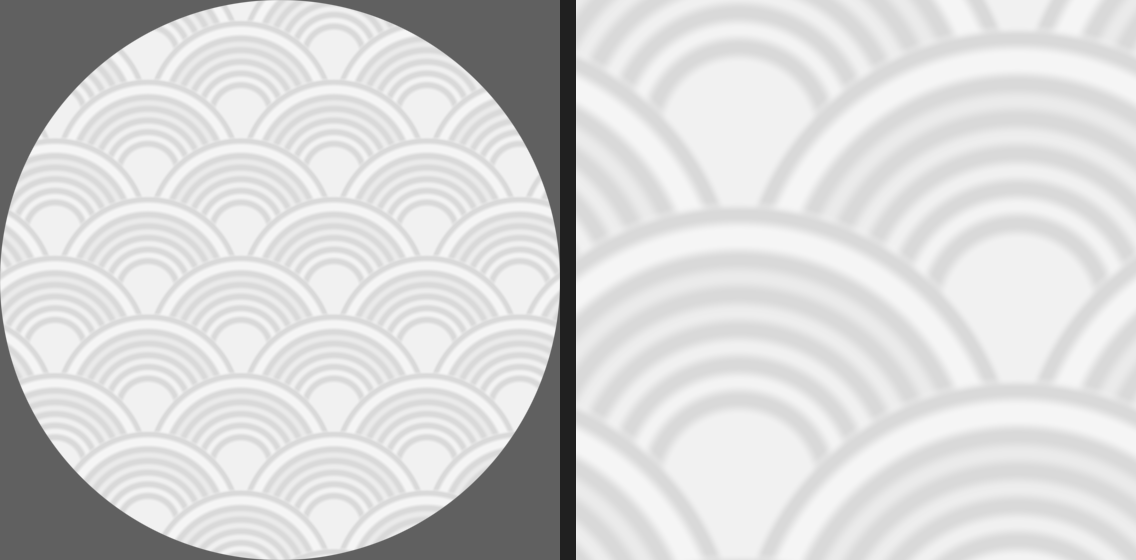
Left, the full canvas; right, a detail of the centre.
Reproduce this pattern procedurally as a three.js fragment shader.

```glsl
// Overlapping fish-scale waves of concentric rings, inside a round disc on grey.
// Rows of circles are painted from the highest to the lowest, each shifted
// half a period, so every scale covers the feet of the ones above it.
varying vec2 vUv;

const vec3 BACKDROP = vec3(0.378);
const float LINE_TONE = 0.85;
const float CORE_TONE = 0.945;
const float RIM_TONE = 0.96;
const float INNER_BAND_TONE = 0.955;
const float OUTER_BAND_TONE = 0.915;

const vec2 ORIGIN = vec2(0.4303, 0.3759); // centre of one scale in row 0
const float PERIOD = 0.332;               // between scales of one row
const float ROW_STEP = 0.1048;            // between staggered rows
const float SCALE_RADIUS = 0.1632;
const float CORE_RADIUS = 0.053;
const float RING_GAP = 0.0208;
const float LAST_RING = 4.0;              // rings 0 to 4, then the rim line
const float LINE_CORE = 0.0013;           // half width at full tone
const float LINE_FADE = 0.0095;           // half width where the line ends
const float DISC_RADIUS = 0.5;
const float DISC_SOFT = 0.0015;
const int ROWS = 4;

// Tone of one scale at distance d from its centre
float scaleTone(float d) {
  float lastRadius = CORE_RADIUS + LAST_RING * RING_GAP;
  float ring = clamp(floor((d - CORE_RADIUS) / RING_GAP + 0.5), 0.0, LAST_RING);
  float toLine = min(abs(d - CORE_RADIUS - ring * RING_GAP), abs(d - SCALE_RADIUS));

  // Fills change only underneath the dark lines
  float fill = mix(INNER_BAND_TONE, OUTER_BAND_TONE,
                   smoothstep(CORE_RADIUS, lastRadius, d));
  fill = mix(CORE_TONE, fill, step(CORE_RADIUS, d));
  fill = mix(fill, RIM_TONE, step(lastRadius, d));
  return mix(LINE_TONE, fill, smoothstep(LINE_CORE, LINE_FADE, toLine));
}

// Distance to the nearest scale centre of a row
float rowDistance(vec2 p, float row) {
  float x = p.x - ORIGIN.x - 0.5 * PERIOD * mod(row, 2.0);
  x = (fract(x / PERIOD + 0.5) - 0.5) * PERIOD;
  return length(vec2(x, p.y - ORIGIN.y - row * ROW_STEP));
}

float waves(vec2 p) {
  float reach = SCALE_RADIUS + LINE_FADE;
  float lowestRow = ceil((p.y - ORIGIN.y - reach) / ROW_STEP);
  float tone = CORE_TONE;
  for (int i = 1; i <= ROWS; i++) {
    float d = rowDistance(p, lowestRow + float(ROWS - i));
    float cover = 1.0 - smoothstep(SCALE_RADIUS + LINE_CORE, reach, d);
    tone = mix(tone, scaleTone(d), cover);
  }
  return tone;
}

void main() {
  float rim = length(vUv - 0.5) - DISC_RADIUS;
  float disc = 1.0 - smoothstep(-DISC_SOFT, DISC_SOFT, rim);
  gl_FragColor = vec4(mix(BACKDROP, vec3(waves(vUv)), disc), 1.0);
}
```
